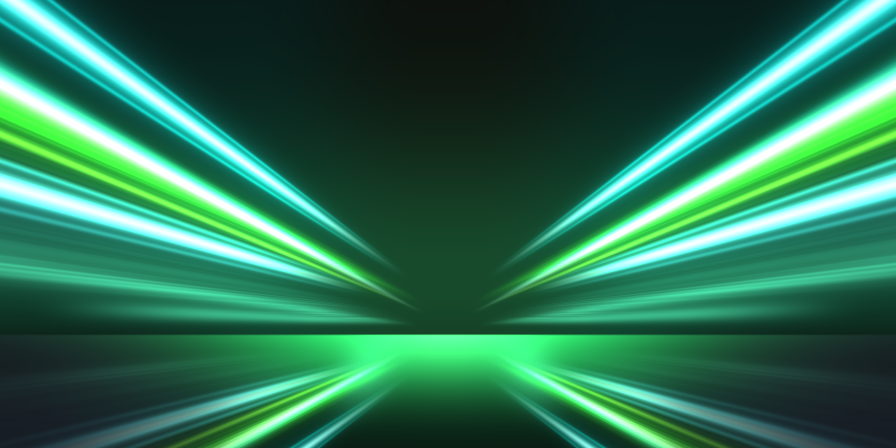
This background is drawn by a WebGL 1 fragment shader. Its source:

```glsl
precision highp float;
uniform vec2 u_resolution;

#define HORIZON 0.2526
#define STREAK_DENSITY 75.0
#define STREAK_DEPTH 0.35
#define REFLECTION 0.42
#define CYAN vec3(0.04, 0.78, 0.76)
#define ICE vec3(0.25, 0.78, 0.85)
#define LIME vec3(0.22, 0.88, 0.12)
#define SEA vec3(0.22, 0.58, 0.46)
#define NIGHT vec3(0.05, 0.065, 0.05)
#define FOREST vec3(0.09, 0.29, 0.17)
#define FLOOR_GLOW vec3(0.14, 0.76, 0.34)

float hash(float n) {
  return fract(sin(n * 127.1) * 43758.5453);
}

float noise(float x) {
  float i = floor(x);
  float f = fract(x);
  return mix(hash(i), hash(i + 1.0), f * f * (3.0 - 2.0 * f));
}

// Soft ray that widens with distance from the vanishing point
float ray(vec2 p, float lift, float slope, float width) {
  float d = (p.y - lift - slope * p.x) / (width * p.x + 0.002);
  return exp(-d * d);
}

// Fan of light; p.x runs outward, p.y is height over the horizon
vec3 lightFan(vec2 p) {
  float slope = (p.y - 0.04) / (p.x + 0.02);
  float grain = noise(slope * STREAK_DENSITY) * 0.6 + noise(slope * STREAK_DENSITY * 2.3) * 0.4;
  float streak = 1.0 - STREAK_DEPTH + 2.0 * STREAK_DEPTH * grain;
  float nearFade = smoothstep(0.08, 0.45, p.x);
  float midFade = smoothstep(0.16, 0.5, p.x);

  // Upper cyan beam with thin borders
  vec3 upper = CYAN * (0.85 * ray(p, 0.065, 0.703, 0.052) + 0.22 * ray(p, 0.065, 0.69, 0.14));
  upper += vec3(0.85, 0.7, 0.7) * ray(p, 0.065, 0.703, 0.021);
  for (int i = 0; i < 2; i++) {
    float side = float(i) * 2.0 - 1.0;
    upper += CYAN * 0.5 * ray(p, 0.065, 0.703 + side * 0.065, 0.005);
  }

  // Green beam with a white upper edge
  vec3 middle = LIME * streak * (0.85 * ray(p, 0.045, 0.475, 0.052) + 0.28 * ray(p, 0.04, 0.44, 0.12));
  middle += CYAN * 0.55 * ray(p, 0.015, 0.575, 0.025);
  middle += vec3(0.85, 0.75, 0.8) * ray(p, 0.018, 0.543, 0.024);
  middle += vec3(0.4, 0.6, 0.12) * ray(p, 0.03, 0.418, 0.008);

  // Ice beam and its parallel filaments
  vec3 lower = ICE * (0.8 * ray(p, 0.043, 0.293, 0.032) + 0.2 * streak * ray(p, 0.043, 0.28, 0.085));
  lower += vec3(0.65, 0.45, 0.35) * ray(p, 0.043, 0.293, 0.015);
  for (int i = 0; i < 4; i++) {
    float k = float(i);
    lower += ICE * (0.6 - 0.1 * k) * ray(p, 0.043, 0.345 - 0.036 * k, 0.005);
  }

  // Broad pale rays close to the horizon
  vec3 pale = SEA * streak * (0.6 * ray(p, 0.011, 0.143, 0.025) + 0.4 * ray(p, 0.015, 0.17, 0.075));
  pale += SEA * 0.7 * ray(p, 0.022, 0.045, 0.026) * (1.0 - smoothstep(0.5, 0.95, p.x));

  return upper * nearFade + middle * smoothstep(0.04, 0.4, p.x)
       + lower * midFade + pale * smoothstep(0.06, 0.32, p.x);
}

// Dark air with a green haze around the vanishing point
vec3 backdrop(vec2 p) {
  float haze = exp(-pow((p.y - 0.13) / 0.32, 2.0)) * (1.0 - 0.45 * smoothstep(0.4, 1.0, p.x));
  vec3 color = mix(NIGHT, FOREST, haze);
  color += vec3(-0.02, 0.045, 0.05) * smoothstep(0.05, 0.45, p.x);
  float ground = exp(-p.y * 22.0);
  return mix(color, vec3(0.05, 0.12, 0.09), ground * smoothstep(0.1, 0.9, p.x) * 0.8);
}

// Glossy floor: central glow, side sheen and a dimmed light fan
vec3 floorLight(vec2 p) {
  float depth = max(-p.y, 0.0);
  vec3 color = mix(vec3(0.03, 0.10, 0.07), vec3(0.08, 0.09, 0.12), smoothstep(0.2, 0.9, p.x));
  float spread = exp(-pow(p.x / 0.48, 2.0));
  color += FLOOR_GLOW * spread * exp(-pow(depth / 0.13, 2.0));
  color += FLOOR_GLOW * 0.4 * exp(-pow(p.x / 0.85, 2.0)) * exp(-depth * 18.0);
  color += vec3(0.2, 0.18, 0.16) * exp(-pow(p.x / 0.16, 2.0)) * exp(-depth * 20.0);
  color += SEA * 0.45 * exp(-pow((p.x - 0.16 - 0.3 * depth) / 0.06, 2.0)) * exp(-pow((depth - 0.09) / 0.07, 2.0));
  vec3 mirrored = lightFan(vec2(p.x, depth + 0.035));
  float fade = smoothstep(0.03, 0.1, depth) * (1.0 - 0.75 * smoothstep(0.4, 1.0, p.x));
  float reveal = 1.0 + 1.2 * (1.0 - smoothstep(0.2, 0.6, p.x));
  return color + mirrored * REFLECTION * fade * reveal;
}

void main() {
  vec2 p = gl_FragCoord.xy / u_resolution.y;
  p.x = abs(p.x - 0.5 * u_resolution.x / u_resolution.y);
  p.y -= HORIZON;

  vec3 above = backdrop(p) + lightFan(p);
  float sky = smoothstep(-0.003, 0.003, p.y);
  gl_FragColor = vec4(clamp(mix(floorLight(p), above, sky), 0.0, 1.0), 1.0);
}
```
